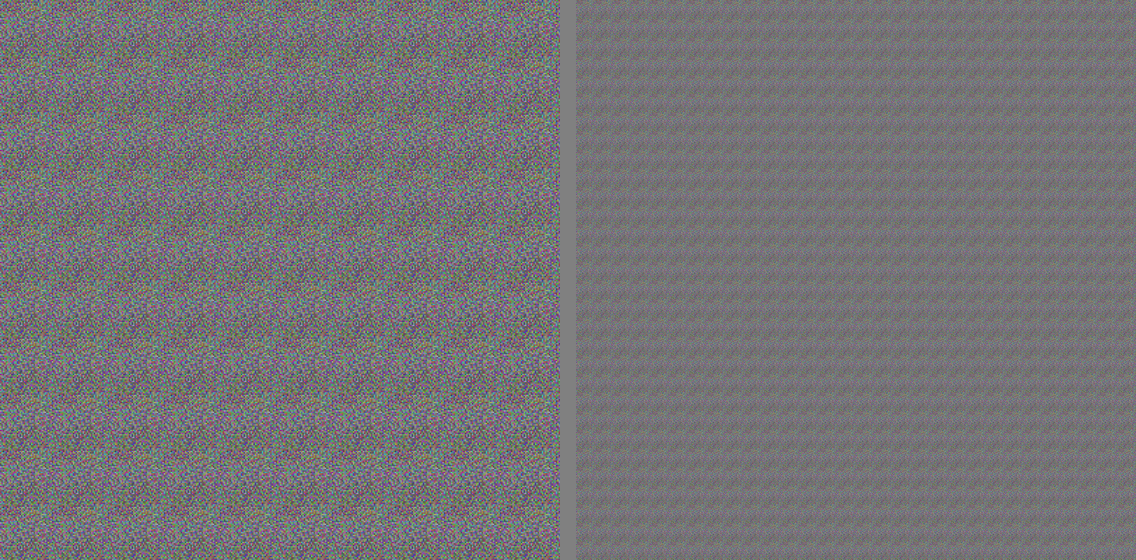
Left: one tile. Right: repeated 3 by 3.
A three.js fragment shader for this pattern:

```glsl
// Fine multicoloured grain: one square tile of random colour cells, repeated
// in a grid. Each cell is set off from its neighbours, blended smoothly and
// wrapped at the tile border; faint bands make the repeat visible from afar.

varying vec2 vUv;

const float TAU = 6.2831853;
const float REPEATS = 10.0;                      // tiles across and up
const float CELLS = 40.0;                        // grain cells along a tile side
const float EVENNESS = 0.45;                     // how far cells differ from neighbours
const vec3 BASE_COLOR = vec3(0.462, 0.455, 0.470);
const vec3 HUE_SPREAD = vec3(0.61, 0.75, 0.70);  // strength of coloured grain
const float LIGHT_SPREAD = 0.53;                 // strength of light and dark grain
const vec2 BRIGHT_CENTER = vec2(0.87, 0.59);     // lightest place in the tile
const vec2 BAND_DEPTH = vec2(0.004, 0.015);      // column and row band strength
const vec2 RED_CENTER = vec2(0.66, 0.32);        // middle of the reddish patch
const vec3 RED_TINT = vec3(0.004, -0.012, -0.004);
const float RED_RADIUS = 0.17;

// Sineless hash: three independent values, centred on zero, for a wrapped cell.
vec3 cellNoise(vec2 cell) {
  cell = mod(cell, CELLS) + 17.0;
  vec3 p = fract(vec3(cell, cell.x + cell.y * 1.7) * vec3(0.7549, 0.5698, 0.4387));
  for (int i = 0; i < 2; i++) {
    p = fract(p * vec3(13.71, 17.39, 11.13) + dot(p, p.yzx + 19.19));
  }
  return fract((p.xxy + p.yzz + 5.0) * (p.zyx + 3.0) * 43.0) - 0.5;
}

// Colour of a cell, less a share of the mean of its four neighbours.
vec3 cellColor(vec2 cell) {
  vec2 side = vec2(1.0, 0.0);
  vec3 around = cellNoise(cell + side) + cellNoise(cell - side)
              + cellNoise(cell + side.yx) + cellNoise(cell - side.yx);
  return cellNoise(cell) - EVENNESS * 0.25 * around;
}

// Smoothly blended colour grain over one tile.
vec3 colorGrain(vec2 tile) {
  vec2 p = tile * CELLS - 0.5;
  vec2 cell = floor(p);
  vec2 blend = p - cell;
  vec3 lower = mix(cellColor(cell), cellColor(cell + vec2(1.0, 0.0)), blend.x);
  vec3 upper = mix(cellColor(cell + vec2(0.0, 1.0)), cellColor(cell + 1.0), blend.x);
  return mix(lower, upper, blend.y);
}

// Offset to the nearest repeat of a point in the tile.
vec2 wrappedOffset(vec2 tile, vec2 center) {
  return fract(tile - center + 0.5) - 0.5;
}

void main() {
  vec2 tile = fract(vUv * REPEATS);

  // Grain, split into hue and lightness
  vec3 grain = colorGrain(tile);
  float lightness = dot(grain, vec3(1.0 / 3.0));
  vec3 color = BASE_COLOR + (grain - lightness) * HUE_SPREAD + lightness * LIGHT_SPREAD;

  // Broad bands and reddish patch
  color += dot(cos(TAU * (tile - BRIGHT_CENTER)), BAND_DEPTH);
  float patchDistance = length(wrappedOffset(tile, RED_CENTER));
  color += RED_TINT * (1.0 - smoothstep(0.0, 2.0 * RED_RADIUS, patchDistance));

  gl_FragColor = vec4(clamp(color, 0.0, 1.0), 1.0);
}
```
